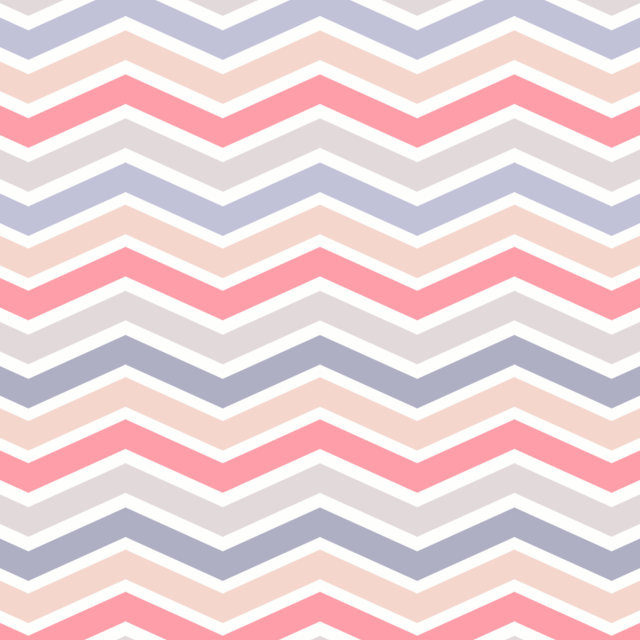
Write a WebGL 1 fragment shader that draws this pattern.

```glsl
precision highp float;
// Horizontal chevron stripes in four pastel colours on white.

uniform vec2 u_resolution;

const float ROWS = 17.0;
const float WAVE_LENGTH = 0.3038;
const float WAVE_DEPTH = 0.0686;
const float BAND_HEIGHT = 0.0462;
const float GROUP_START = 0.1849;   // peak of the first regular group
const float GROUP_HEIGHT = 0.2695;  // four bands
const float TOP_SPACING = 0.0687;   // even spacing above GROUP_START

const vec3 PAPER = vec3(0.996, 0.996, 0.992);
const vec3 GREY = vec3(0.885, 0.852, 0.857);
const vec3 BLUE_LIGHT = vec3(0.757, 0.761, 0.847);
const vec3 BLUE_DARK = vec3(0.682, 0.686, 0.765);
const vec3 PEACH = vec3(0.957, 0.839, 0.800);
const vec3 PINK = vec3(0.996, 0.620, 0.663);

// Drop below the peak: 0 at each peak, depth at each trough.
float zigzag(float x, float period, float depth) {
  return 2.0 * depth * abs(fract(x / period + 0.5) - 0.5);
}

// Distance from the top of the canvas to the peak of a band.
float bandPeak(float row) {
  float slot = mod(row, 4.0);
  float group = floor(row / 4.0) - 1.0;
  float offset = 0.0690 * slot - 0.0031 * max(slot - 1.0, 0.0);
  float regular = GROUP_START + GROUP_HEIGHT * group + offset;
  float even = GROUP_START + TOP_SPACING * (row - 4.0);
  return row < 4.0 ? even : regular;
}

// Colours cycle by four; blue turns darker in the lower half.
vec3 bandColor(float row) {
  float slot = mod(row, 4.0);
  if (slot < 0.5) return GREY;
  if (slot < 1.5) return row < 8.0 ? BLUE_LIGHT : BLUE_DARK;
  if (slot < 2.5) return PEACH;
  return PINK;
}

// Coverage of a band starting at 0, with softened edges.
float bandMask(float y, float height, float softness) {
  float edge = abs(y - 0.5 * height) - 0.5 * height;
  return 1.0 - smoothstep(-softness, softness, edge);
}

void main() {
  vec2 uv = gl_FragCoord.xy / u_resolution;
  float depth = 1.0 - uv.y - zigzag(uv.x - 0.5, WAVE_LENGTH, WAVE_DEPTH);
  float softness = max(1.0 / u_resolution.y, 0.0015);

  vec3 color = PAPER;
  for (float row = 0.0; row < ROWS; row += 1.0) {
    float mask = bandMask(depth - bandPeak(row), BAND_HEIGHT, softness);
    color = mix(color, bandColor(row), mask);
  }
  gl_FragColor = vec4(color, 1.0);
}
```
